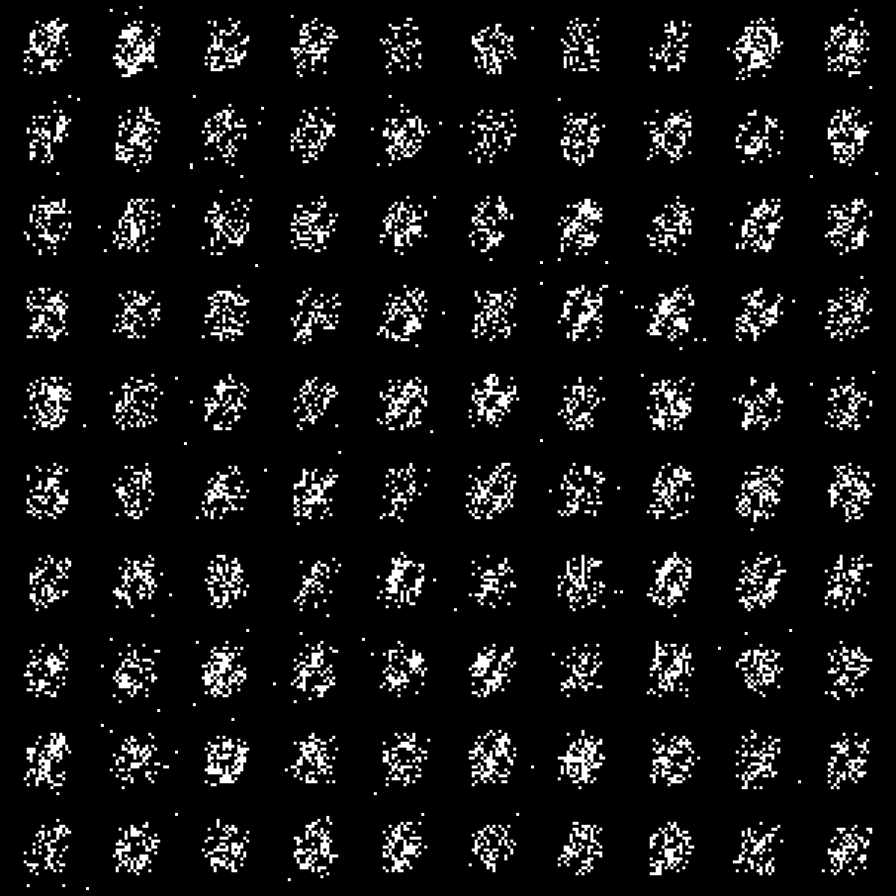
This pattern is drawn by a WebGL 1 fragment shader. Its source:

```glsl
precision highp float;
// Ten by ten grid of grainy, slightly slanted white speckle clusters on black.

uniform vec2 u_resolution;

float hash(vec2 p) {
    vec3 q = fract(vec3(p.xyx) * vec3(0.1031, 0.1030, 0.0973));
    q += dot(q, q.yzx + 33.33);
    return fract((q.x + q.y) * q.z);
}

// Layered sines that give each cluster its own clumps and hollows.
float clumps(vec2 p, vec2 cell) {
    float a = 6.283 * hash(cell + 11.3);
    float b = 6.283 * hash(cell + 47.9);
    float c = 6.283 * hash(cell + 83.1);
    return sin(0.55 * p.x + a) * sin(0.5 * p.y + b)
         + 0.6 * sin(0.8 * p.x - 0.45 * p.y + c);
}

// Chance that a grain is lit, from its offset to the cluster centre.
float density(vec2 p, vec2 cell) {
    vec2 q = abs(vec2(p.x - 0.15 * p.y, p.y)) / vec2(8.5, 10.5);
    float body = 1.0 - smoothstep(0.0, 1.0, dot(q * q, q));
    float strength = mix(0.29, 0.49, hash(cell + 5.7));
    return body * strength * (1.0 + 0.6 * clumps(p, cell)) + 0.002;
}

// One square grain: 1 when lit, 0 when dark.
float grain(vec2 id) {
    vec2 cell = floor((id - 0.5) / 30.0);
    vec2 p = mod(id - 1.0, 30.0) - 14.5;
    float inside = step(max(abs(p.x), abs(p.y)), 14.0);
    return inside * step(hash(id + 19.0), density(p, cell));
}

void main() {
    // The canvas is 302 grains wide: ten cells of 30 plus a border.
    vec2 g = gl_FragCoord.xy / u_resolution * 302.0 - 0.5;
    vec2 id = floor(g);

    // Blend neighbouring grains over one pixel for smooth edges.
    vec2 w = clamp((g - id - 0.5) * u_resolution / 302.0 + 0.5, 0.0, 1.0);
    float low = mix(grain(id), grain(id + vec2(1.0, 0.0)), w.x);
    float high = mix(grain(id + vec2(0.0, 1.0)), grain(id + 1.0), w.x);

    gl_FragColor = vec4(vec3(mix(low, high, w.y)), 1.0);
}
```
